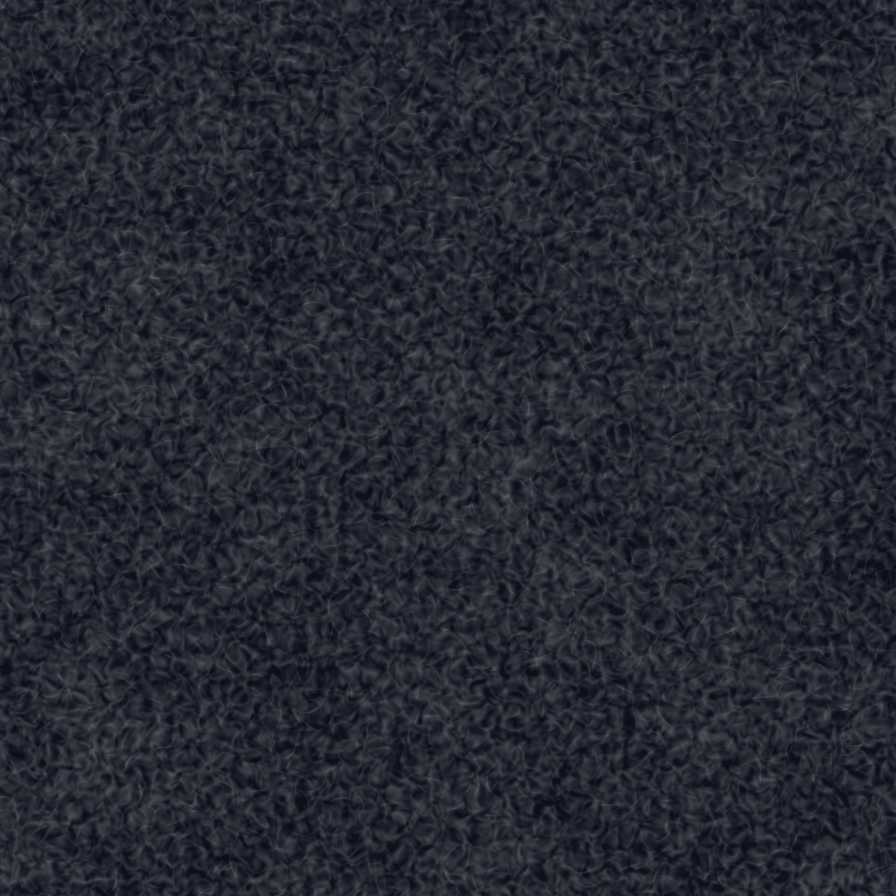
Give the GLSL for this texture, as a three.js fragment shader.

```glsl
// Dark blue-grey wool felt: a mottled nap of warped gradient noise, thin noise
// ridges for matted strands, and short curved fibres scattered on jittered grids.
// All parts add up to one tone, which runs from shadow to lit wool.

varying vec2 vUv;

const vec3 SHADOW_WOOL = vec3(0.09, 0.10, 0.14);
const vec3 LIT_WOOL = vec3(0.25, 0.27, 0.30);
const float BASE_TONE = 0.21;
const float TONE_MIN = -0.25;
const float TONE_MAX = 1.5;

// Frequencies are in cells across the canvas.
const float CLOUD_FREQ = 4.5;
const float PATCH_FREQ = 15.0;
const float NAP_FREQ = 82.0;
const float FINE_FREQ = 150.0;
const float STRAND_FREQ = 58.0;
const float WARP_FREQ = 45.0;

const float CLOUD_AMOUNT = 0.28;
const float PATCH_AMOUNT = 0.32;
const float NAP_AMOUNT = 0.92;
const float FINE_AMOUNT = 0.62;
const float STRAND_AMOUNT = 0.42;
const float STRAND_WIDTH = 0.25;
const float WARP_AMOUNT = 0.008;

const int FIBRE_LAYERS = 3;
const float FIBRE_FREQ = 38.0;
const float FIBRE_AMOUNT = 0.50;
const float FIBRE_WIDTH = 0.075;   // in fibre cells
const float FIBRE_LEAN = 0.95;     // mean direction in radians
const float FIBRE_SPREAD = 2.9;

const float TAU = 6.2831853;

float hash(vec2 p) {
  vec3 q = fract(vec3(p.xyx) * 0.1031);
  q += dot(q, q.yzx + 33.33);
  return fract((q.x + q.y) * q.z);
}

// Dot product of a random unit gradient with the offset from its corner.
float cornerSlope(vec2 corner, vec2 offset) {
  float angle = TAU * hash(corner);
  return dot(vec2(cos(angle), sin(angle)), offset);
}

float gradientNoise(vec2 p) {
  vec2 i = floor(p);
  vec2 f = p - i;
  vec2 u = f * f * f * (f * (f * 6.0 - 15.0) + 10.0);
  vec2 e = vec2(1.0, 0.0);
  float low = mix(cornerSlope(i, f), cornerSlope(i + e, f - e), u.x);
  float high = mix(cornerSlope(i + e.yx, f - e.yx),
                   cornerSlope(i + e.xx, f - e.xx), u.x);
  return mix(low, high, u.y);
}

// Bright thin lines along the zero crossings of the noise.
float strands(vec2 p) {
  float n = gradientNoise(p);
  float ridge = max(1.0 - sqrt(n * n + 0.0004) / STRAND_WIDTH, 0.0);
  return ridge * ridge;
}

// One bent, tapered fibre; p is relative to its centre, in cells.
float fibre(vec2 p, vec2 id) {
  float angle = FIBRE_LEAN + FIBRE_SPREAD * (hash(id + 11.0) - 0.5);
  float halfLength = mix(0.25, 0.75, hash(id + 23.0));
  float bend = 1.6 * (hash(id + 37.0) - 0.5);
  vec2 along = vec2(cos(angle), sin(angle));
  vec2 q = vec2(dot(p, along), dot(p, vec2(-along.y, along.x)));
  q.y -= bend * (q.x * q.x - 0.1);
  float taper = 1.0 - smoothstep(0.3, 1.0, abs(q.x) / halfLength);
  float body = 1.0 - smoothstep(0.0, FIBRE_WIDTH, abs(q.y));
  float strength = hash(id + 53.0);
  return taper * body * strength * strength;
}

float fibreLayer(vec2 p, float seed) {
  vec2 cell = floor(p);
  float sum = 0.0;
  for (int y = -1; y <= 1; y++) {
    for (int x = -1; x <= 1; x++) {
      vec2 corner = cell + vec2(float(x), float(y));
      vec2 id = corner + seed;
      vec2 centre = corner + vec2(hash(id), hash(id + 71.0));
      sum += fibre(p - centre, id);
    }
  }
  return sum;
}

void main() {
  // Warp the nap so that its grains curl.
  vec2 curl = vec2(gradientNoise(vUv * WARP_FREQ + 7.0),
                   gradientNoise(vUv * WARP_FREQ + 91.0));
  vec2 p = vUv + WARP_AMOUNT * curl;

  // Broad shading, then grain.
  float tone = BASE_TONE;
  tone += CLOUD_AMOUNT * gradientNoise(vUv * CLOUD_FREQ + 3.0);
  tone += PATCH_AMOUNT * gradientNoise(vUv * PATCH_FREQ + 17.0);
  tone += NAP_AMOUNT * gradientNoise(p * NAP_FREQ + 29.0);
  tone += FINE_AMOUNT * gradientNoise(p * FINE_FREQ + 41.0);
  tone += STRAND_AMOUNT * strands(p * STRAND_FREQ + 61.0);

  // Loose fibres on top.
  for (int i = 0; i < FIBRE_LAYERS; i++) {
    float seed = 137.0 * float(i + 1);
    tone += FIBRE_AMOUNT * fibreLayer(vUv * FIBRE_FREQ + 0.37 * float(i), seed);
  }

  tone = clamp(tone, TONE_MIN, TONE_MAX);
  gl_FragColor = vec4(mix(SHADOW_WOOL, LIT_WOOL, tone), 1.0);
}
```
